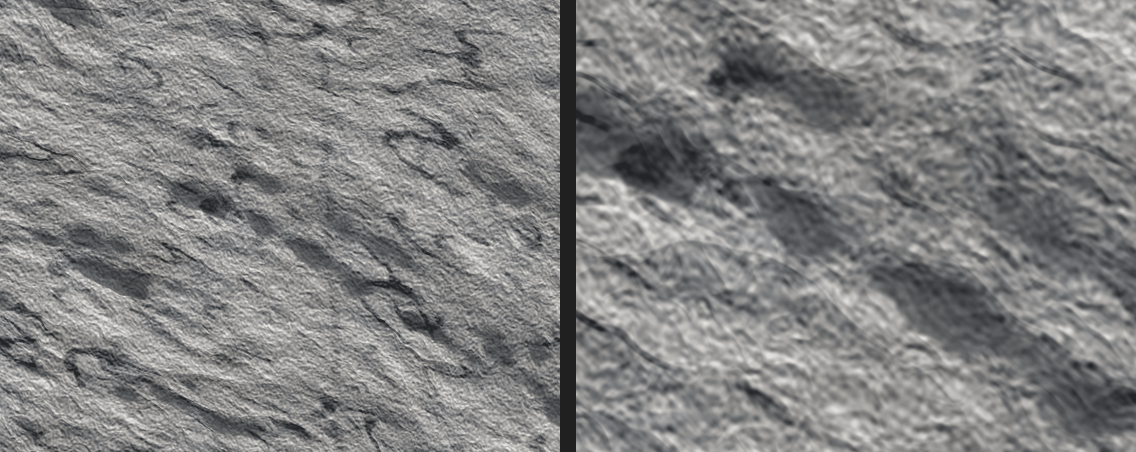
Left: the whole. Right: its middle third, enlarged.
Write a WebGL 1 fragment shader that draws this texture.

```glsl
precision highp float;
// Weathered grey rock face with slanting ledges, hairline cracks and crisp grain.
// Layered gradient noise, stretched along curving strata, forms a height field
// lit by its slope toward the sun and darkened by short marched cast shadows.

uniform vec2 u_resolution;

const float BEDDING_ANGLE = 0.40;            // downward slant of the strata
const float BEDDING_BEND = 0.20;             // strata steepen toward the bottom
const vec2  SUN_DIR = vec2(0.20, 0.98);      // direction toward the light
const float SUN_SLOPE = 0.23;                // height gained per unit by a ray
const float SLOPE_STEP = 0.0023;
const float SHADOW_STEP = 0.005;
const float LIT_TONE = 0.555;
const float SHADE_TONE = 0.37;
const float LIT_CONTRAST = 0.40;
const float SHADE_CONTRAST = 0.18;
const float SPECKLE = 0.15;
const float CRACK_DEPTH = 0.25;
const float SEAM_DEPTH = 0.10;
const vec3  WARM_TINT = vec3(0.008, 0.001, -0.010);
const vec3  COOL_TINT = vec3(-0.006, 0.000, 0.010);

// Hash and gradient noise
vec2 hash2(vec2 p) {
  vec3 h = fract(p.xyx * vec3(0.1031, 0.1030, 0.0973));
  h += dot(h, h.yzx + 33.33);
  return fract((h.xx + h.yz) * h.zy) * 2.0 - 1.0;
}

float noise(vec2 p) {
  vec2 i = floor(p), f = p - i;
  vec2 u = f * f * f * (f * (f * 6.0 - 15.0) + 10.0);
  vec2 e = vec2(1.0, 0.0);
  float low = mix(dot(hash2(i), f), dot(hash2(i + e), f - e), u.x);
  float high = mix(dot(hash2(i + e.yx), f - e.yx),
                   dot(hash2(i + e.xx), f - e.xx), u.x);
  return mix(low, high, u.y);
}

// Sharp-crested variant for broken edges
float crease(vec2 p) {
  return 0.25 - abs(noise(p));
}

// x runs along the bedding, y across it
vec2 toBedding(vec2 p) {
  float c = cos(BEDDING_ANGLE), s = sin(BEDDING_ANGLE);
  return vec2(c * p.x - s * p.y,
              s * p.x + c * p.y + BEDDING_BEND * p.x * (0.5 - p.y));
}

// Large relief that can cast shadows
float ledges(vec2 p) {
  vec2 q = toBedding(p);
  return 0.036 * noise(q * vec2(2.6, 6.5) + 17.3)
       + 0.018 * crease(q * vec2(5.0, 13.0) + 41.7)
       + 0.008 * noise(q * vec2(13.0, 29.0) + 73.1);
}

// Full relief with the rough crystalline surface
float relief(vec2 p) {
  vec2 q = toBedding(p);
  vec2 turned = vec2(0.8 * p.x - 0.6 * p.y, 0.6 * p.x + 0.8 * p.y);
  return ledges(p)
       + 0.0042 * crease(q * vec2(30.0, 52.0) + 11.9)
       + 0.0024 * noise(turned * vec2(76.0, 92.0) + 29.3)
       + 0.0019 * noise(turned * vec2(135.0, 155.0) + 57.4);
}

// Crisp shadow from higher ground on the sun side
float castShadow(vec2 p) {
  float base = ledges(p), excess = -1.0;
  for (int i = 1; i <= 11; i++) {
    float t = SHADOW_STEP * float(i);
    excess = max(excess, ledges(p + SUN_DIR * t) - base - SUN_SLOPE * t);
  }
  return smoothstep(0.0, 0.0028, excess);
}

// Broken hairlines that follow the bedding
float hairline(vec2 q, vec2 scale, float width) {
  float line = abs(noise(q * scale + 91.2) + 0.05 * noise(q * vec2(34.0, 48.0)));
  float present = smoothstep(0.02, 0.2, noise(q * scale * vec2(1.5, 0.6) + 28.6));
  return (1.0 - smoothstep(0.3 * width, width, line)) * present;
}

// One faint, nearly upright joint
float seam(vec2 p) {
  float center = 0.75 - 0.045 * p.y + 0.02 * noise(vec2(p.y * 13.0, 3.5))
               + 0.012 * noise(p * 45.0);
  float breaks = smoothstep(-0.35, 0.1, noise(p * vec2(4.0, 11.0) + 62.0));
  return (1.0 - smoothstep(0.003, 0.014, abs(p.x - center))) * breaks;
}

void main() {
  vec2 p = gl_FragCoord.xy / u_resolution.y;
  vec2 bend = vec2(noise(p * 2.5 + 5.2), noise(p * 2.5 + 35.8));
  vec2 jag = vec2(noise(p * 27.0 + 8.4), noise(p * 27.0 + 66.1));
  vec2 rock = p + 0.04 * bend + 0.008 * jag;

  // Light and shadow
  float slope = (relief(rock) - relief(rock + SUN_DIR * SLOPE_STEP)) / SLOPE_STEP;
  float shade = castShadow(rock);
  float tone = mix(LIT_TONE + LIT_CONTRAST * slope,
                   SHADE_TONE + SHADE_CONTRAST * slope, shade);

  // Crystals, cracks and the joint
  float stain = noise(p * 6.0 + 13.6) + 0.6 * noise(p * 60.0 + 47.0);
  tone += SPECKLE * noise(p * 165.0 + 19.7) * (1.0 - 0.5 * shade);
  tone += 0.03 * noise(p * 2.2 + 80.5);
  vec2 q = toBedding(rock);
  float crack = max(hairline(q, vec2(3.0, 12.0), 0.042),
                    0.8 * hairline(q + 4.7, vec2(7.0, 25.0), 0.08));
  tone -= CRACK_DEPTH * crack * (1.0 - 0.4 * shade);
  tone -= SEAM_DEPTH * seam(p) * (1.0 - shade);
  tone = clamp(tone, 0.14, 0.88);

  // Warm lit stone, bluish shade and faint mineral stains
  float warmth = smoothstep(0.3, 0.7, tone + 0.25 * stain);
  gl_FragColor = vec4(tone + mix(COOL_TINT, WARM_TINT, warmth), 1.0);
}
```
